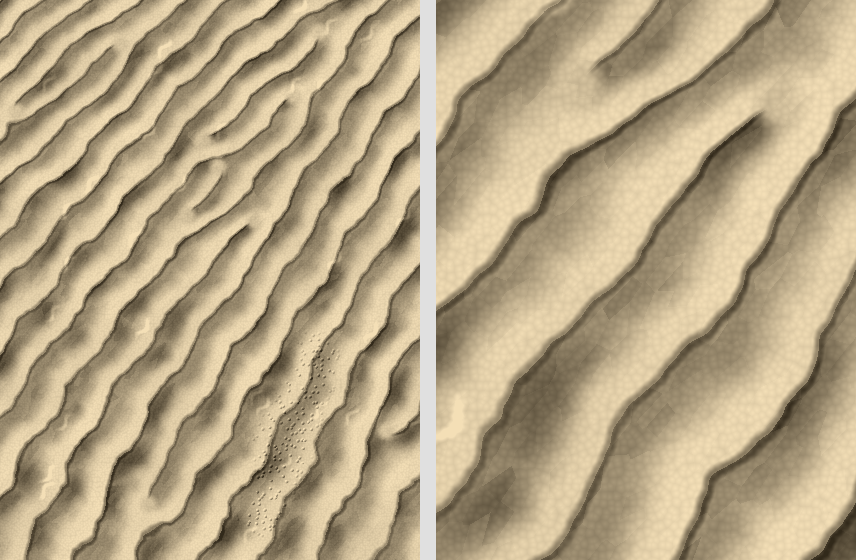
Left, the full canvas; right, a detail of the centre.
This texture is drawn by a Shadertoy shader. Its source:

```glsl
// Wind- and tide-rippled sand seen at a slant: pale crests, thin dark lee lines, mottled troughs.
// A smooth phase field counts the ripples; angular dislocations make them fork and end,
// layered sines bend them, and cellular noise adds stains, scuffs, pebbles and grain.

const vec3 SHADOW = vec3(0.29, 0.25, 0.18);
const vec3 SAND = vec3(0.93, 0.85, 0.695);
const float TAU = 6.2831853;

// Fork points: x, depth from the top, and +1 (ripple ends) or -1 (ripple begins)
const int FORKS = 10;
const vec3 FORK[FORKS] = vec3[](
    vec3(0.455, 0.395, 1.0), vec3(0.335, 0.385, -1.0),
    vec3(0.525, 0.172, 1.0), vec3(0.365, 0.250, -1.0),
    vec3(0.390, 0.298, 1.0), vec3(0.030, 0.200, -1.0),
    vec3(0.570, 0.058, 1.0), vec3(0.265, 0.900, -1.0),
    vec3(0.215, 0.078, 1.0), vec3(0.690, 0.770, -1.0));

vec2 hash2(vec2 p) {
    vec3 h = fract(p.xyx * vec3(0.1031, 0.1030, 0.0973));
    h += dot(h, h.yzx + 33.33);
    return fract((h.xx + h.yz) * h.zy);
}

// Offset to the nearest feature point (xy) and its random id (z)
vec3 cellular(vec2 p) {
    vec2 cell = floor(p);
    vec3 nearest = vec3(9.0);
    for (int j = -1; j <= 1; j++)
    for (int i = -1; i <= 1; i++) {
        vec2 c = cell + vec2(i, j);
        vec2 off = c + 0.1 + 0.8 * hash2(c) - p;
        if (dot(off, off) < dot(nearest.xy, nearest.xy))
            nearest = vec3(off, hash2(c + 71.3).x);
    }
    return nearest;
}

float layeredSines(vec2 p) {
    float sum = 0.0, amp = 0.6;
    for (int i = 0; i < 4; i++) {
        sum += amp * sin(p.x + 1.6 * sin(p.y));
        p = mat2(1.2, 1.6, -1.6, 1.2) * p + 1.3;
        amp *= 0.38;
    }
    return sum;
}

// Axes: x along the crests (up and right), y across them (down and right)
vec2 crestFrame(vec2 q) {
    return vec2(dot(q, vec2(0.6, -0.8)), dot(q, vec2(0.8, 0.6)));
}

// Ripple count at q (x) and distance to the nearest fork (y)
vec2 ripplePhase(vec2 q) {
    float phase = -1.0 + 14.0 * q.y - 4.0 * q.y * q.y + q.x * (12.6 - 2.5 * q.y);
    float nearFork = 9.0;
    for (int i = 0; i < FORKS; i++) {
        vec2 d = crestFrame(q - FORK[i].xy);
        phase += atan(d.y, -FORK[i].z * d.x) / TAU;
        nearFork = min(nearFork, length(d));
    }
    return vec2(phase, nearFork);
}

float segmentDistance(vec2 p, vec2 a, vec2 b) {
    vec2 ab = b - a;
    return length(p - a - ab * clamp(dot(p - a, ab) / dot(ab, ab), 0.0, 1.0));
}

// Dark smudge with soft edges around scattered points
float stains(vec2 p) {
    vec3 c = cellular(p);
    return smoothstep(0.55, 0.05, length(c.xy)) * (0.4 + 0.6 * c.z);
}

// Short pale streaks in a few of the cells
float scuffs(vec2 p) {
    vec3 c = cellular(p);
    float bend = c.y + 0.06 * sin(c.x * 17.0 + c.z * 40.0);
    return smoothstep(0.09, 0.01, abs(bend)) * smoothstep(0.28, 0.1, abs(c.x)) * step(0.72, c.z);
}

// Small lumps, lit from the upper left
float pebbles(vec2 p) {
    vec3 c = cellular(p);
    float spot = smoothstep(0.42, 0.22, length(c.xy)) * step(0.55, c.z);
    return spot * clamp(dot(c.xy, vec2(2.2, 2.2)) - 0.15, -0.7, 0.4);
}

void mainImage(out vec4 fragColor, in vec2 fragCoord) {
    vec2 q = fragCoord / iResolution.y;
    q.y = 1.0 - q.y;
    vec2 frame = crestFrame(q);
    float drift = layeredSines(frame * vec2(14.0, 22.0) + 4.0);

    // Bent ripple profile: trough after each line, slow rise to the crest
    vec2 ripple = ripplePhase(q);
    float f = fract(ripple.x + 0.15 * layeredSines(frame * vec2(40.0, 17.0)));
    float edge = min(f, 1.0 - f);
    float crest = smoothstep(0.17, 0.75, f + 0.07 * drift);
    crest = mix(crest, 0.5, smoothstep(0.07, 0.0, edge) * step(f, 0.5));
    float fork = smoothstep(0.022, 0.006, ripple.y);
    crest = mix(crest, 0.8, fork);

    // Stained troughs and dark lee lines
    float trough = 1.0 - crest;
    float stain = stains(frame * vec2(9.0, 14.0) + 0.25 * drift);
    float tone = mix(0.46, 0.95, crest) - 0.42 * stain * trough + 0.05 * drift;
    float line = smoothstep(0.085, 0.015, edge) * (1.0 - fork);
    tone -= line * (0.52 + 0.14 * drift);

    // Wear: scuffs, a trail of pebbles, streaky and fine grain
    tone += 0.22 * scuffs(frame * vec2(11.0, 15.0) + 8.0);
    float trail = segmentDistance(q, vec2(0.57, 0.63), vec2(0.46, 0.92));
    tone += 0.7 * pebbles(q * 105.0) * smoothstep(0.055, 0.02, trail + 0.02 * drift);
    tone += 0.10 * (cellular(frame * vec2(45.0, 110.0)).z - 0.5) * (0.3 + trough);
    tone += 0.13 * (0.45 - length(cellular(q * 230.0).xy));

    fragColor = vec4(mix(SHADOW, SAND, clamp(tone, -0.15, 1.04)), 1.0);
}
```
